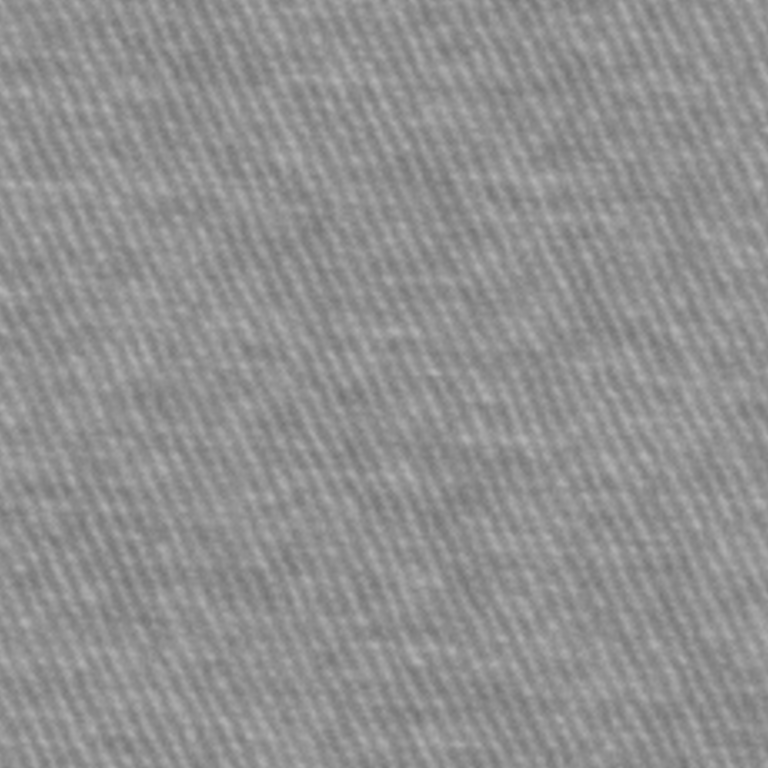
Reproduce this texture procedurally as a WebGL 2 fragment shader.

```glsl
#version 300 es
precision highp float;
// Grey twill cloth: fine slanted ribs of beaded stitches with uneven yarn.
uniform vec2 u_resolution;
out vec4 outColor;

const float TAU = 6.2831853;
const vec2 RIB_COUNT = vec2(41.0, 19.0); // ribs across and down
const float WEFT_ROWS = 58.0;            // stitch rows down the cloth
const vec3 CLOTH_GREY = vec3(0.566);

float hash(vec2 p) {
  vec3 q = fract(vec3(p.xyx) * 0.1031);
  q += dot(q, q.yzx + 33.33);
  return fract((q.x + q.y) * q.z);
}

// Smooth value noise, centred on zero
float noise(vec2 p) {
  vec2 cell = floor(p);
  vec2 f = fract(p);
  f = f * f * (3.0 - 2.0 * f);
  float low = mix(hash(cell), hash(cell + vec2(1.0, 0.0)), f.x);
  float high = mix(hash(cell + vec2(0.0, 1.0)), hash(cell + vec2(1.0)), f.x);
  return mix(low, high, f.y) - 0.5;
}

// Gentle bending of the threads
vec2 bend(vec2 uv, float amount) {
  vec2 broad = vec2(noise(uv * 6.0 + 11.0), noise(uv * 6.0 + 47.0));
  vec2 tight = vec2(noise(uv * 32.0 + 5.0), noise(uv * 32.0 + 83.0));
  return uv + amount * (broad + 0.6 * tight);
}

// Rounded rib profile, from -1 in the groove to 1 on the crest
float ribWave(float phase) {
  float wave = cos(TAU * phase);
  return wave + 0.12 * (wave * wave - 0.5);
}

// Stitch bumps that show most on the rib crests
float stitchBeads(float row, float rib) {
  return cos(TAU * row) * (0.55 + 0.45 * rib);
}

// Horizontal light and dark yarn, long and short
float yarnStreaks(vec2 uv, float rows) {
  float longYarn = noise(vec2(uv.x * 6.0, uv.y * rows) + 20.0);
  float shortYarn = noise(vec2(uv.x * 16.0, uv.y * rows * 0.7) + 70.0);
  return longYarn + shortYarn;
}

// Fibre fuzz in two sizes
float fibreGrain(vec2 uv) {
  return noise(uv * 130.0 + 13.0) + 0.9 * noise(uv * 230.0 + 57.0);
}

void main() {
  vec2 uv = gl_FragCoord.xy / u_resolution;
  vec2 cloth = bend(uv, 0.007);

  // Weave
  float phase = dot(cloth, RIB_COUNT);
  float row = cloth.y * WEFT_ROWS + cloth.x * 2.0;
  float rib = ribWave(phase);
  float strength = 1.0 + 0.6 * noise(uv * 22.0 + 31.0);
  float shade = 0.039 * rib * strength;
  shade += 0.017 * stitchBeads(row, rib);

  // Uneven stitches, yarn, broad tone and fibre grain
  shade += 0.078 * noise(vec2(phase, row) + 90.0);
  shade += 0.031 * yarnStreaks(cloth, WEFT_ROWS);
  shade += 0.020 * noise(uv * 7.0 + 3.0);
  shade += 0.048 * fibreGrain(uv);

  outColor = vec4(CLOTH_GREY + shade, 1.0);
}
```
